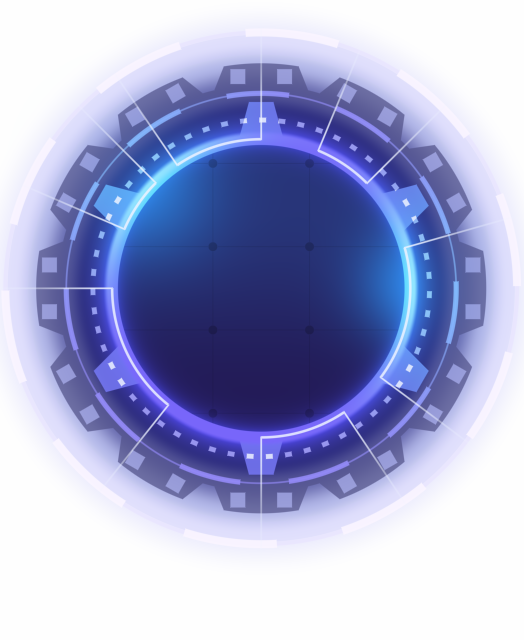
This background is drawn by a WebGL 1 fragment shader. Its source:

```glsl
precision highp float;
uniform vec2 u_resolution;

float px; // edge softness, in units of the disc radius

float fill(float d) { return 1.0 - smoothstep(-px, px, d); }

float glow(vec2 p, vec2 centre, float size) {
  vec2 d = (p - centre) / size;
  return exp(-dot(d, d));
}

// Folds the plane into equal sectors; y points outward
vec2 sector(vec2 p, float count, float offset) {
  float width = 6.2831853 / count;
  float a = atan(p.x, p.y) - radians(offset);
  a = mod(a + 0.5 * width, width) - 0.5 * width;
  return length(p) * vec2(sin(a), cos(a));
}

float box(vec2 p, vec2 halfSize) {
  vec2 d = abs(p) - halfSize;
  return max(d.x, d.y);
}

float ring(float r, float radius, float halfWidth) {
  return fill(abs(r - radius) - halfWidth);
}

// Evenly spaced dashes on a circle; angles in degrees
float dashes(vec2 p, float count, float offset, float span, float radius, float halfWidth) {
  vec2 q = sector(p, count, offset);
  float along = (abs(atan(q.x, q.y)) - radians(span)) * radius;
  return fill(max(along, abs(length(q) - radius) - halfWidth));
}

// Two spokes joined by an arc; clockwise degrees from the top
float bracket(vec2 p, float from, float to) {
  float middle = radians(0.5 * (from + to));
  float span = radians(0.5 * (to - from));
  float c = cos(middle), s = sin(middle);
  vec2 q = vec2(c * p.x - s * p.y, s * p.x + c * p.y);
  float r = length(q);
  float a = abs(atan(q.x, q.y)) - span;
  float spoke = fill(max(abs(a) * r - 0.006, 1.035 - r));
  spoke *= 0.25 + 0.75 * (1.0 - smoothstep(1.1, 1.85, r));
  spoke *= 1.0 - smoothstep(1.72, 1.95, r);
  return max(spoke, fill(max(a * r, abs(r - 1.04) - 0.009)));
}

void main() {
  px = 3.4 / u_resolution.y;
  vec2 p = (gl_FragCoord.xy - u_resolution * vec2(0.4985, 0.5495)) / u_resolution.y * 4.465;
  float r = length(p);
  vec2 dir = p / max(r, 0.001);

  // Cyan light from the upper left and the right
  float cyan = min(1.0, glow(dir, vec2(-0.74, 0.67), 0.62) + glow(dir, vec2(1.0, 0.03), 0.58));
  vec3 tint = mix(vec3(0.40, 0.36, 0.95), vec3(0.28, 0.72, 1.0), cyan);

  // Halo fading to white
  vec3 color = mix(vec3(0.16, 0.16, 0.43), vec3(0.40, 0.41, 0.67), smoothstep(1.22, 1.43, r));
  color = mix(color, vec3(0.70, 0.72, 0.91), smoothstep(1.38, 1.58, r));
  color = mix(color, vec3(0.90, 0.90, 0.99), smoothstep(1.55, 1.72, r));
  color = mix(color, vec3(0.995), smoothstep(1.66, 2.02, r));
  color = mix(color, vec3(0.80, 0.79, 0.98), 0.3 * ring(r, 1.70, 0.07));

  // Toothed wheel with pairs of square windows
  vec2 tooth = sector(p, 12.0, 0.0);
  float flank = (abs(tooth.x) - 0.30 + 0.4 * (tooth.y - 1.45)) * 0.93;
  float gear = fill(min(r - 1.42, max(r - 1.57, flank)));
  float fade = smoothstep(1.24, 1.42, r);
  color = mix(color, vec3(0.32, 0.32, 0.53), gear * fade * 0.72);
  float window = fill(box(vec2(abs(tooth.x) - 0.163, tooth.y - 1.477), vec2(0.052)));
  color = mix(color, vec3(0.67, 0.69, 0.93), window * 0.75);

  // Light spilling out of the bright ring
  float spill = exp(-max(r - 1.08, 0.0) * mix(11.0, 6.5, cyan));
  color = mix(color, tint * vec3(0.8, 0.8, 1.0), spill * 0.9);

  // Middle circle and outer circle with their dashes
  vec3 pale = mix(tint, vec3(0.80, 0.76, 1.0), 0.45);
  color = mix(color, pale, 0.65 * ring(r, 1.36, 0.006));
  color = mix(color, pale, 0.9 * dashes(p, 11.0, -1.0, 9.2, 1.36, 0.018));
  color = mix(color, vec3(0.91, 0.89, 1.0), 0.7 * ring(r, 1.785, 0.014));
  color = mix(color, vec3(0.98, 0.96, 1.0), 0.9 * dashes(p, 10.0, 7.0, 10.5, 1.785, 0.028));

  // Six lugs and the ring of small squares
  vec2 lug = sector(p, 6.0, 0.0);
  float lugShape = max(abs(lug.y - 1.18) - 0.12, abs(lug.x) - 0.145 + 0.27 * (lug.y - 1.08));
  float lugMask = fill(lugShape);
  color = mix(color, mix(tint, vec3(0.62, 0.72, 1.0), 0.3), lugMask * 0.85);
  float beads = fill(box(sector(p, 55.0, 0.5) - vec2(0.0, 1.174), vec2(0.024, 0.017)));
  color = mix(color, mix(tint, vec3(0.93, 0.95, 1.0), 0.45 + 0.5 * lugMask), beads * 0.9);

  // Bright ring
  vec3 rim = mix(vec3(0.47, 0.40, 0.98), vec3(0.38, 0.86, 1.0), cyan);
  rim = mix(rim, vec3(0.85, 0.96, 1.0), 0.4 * smoothstep(1.0, 1.06, r) * cyan);
  color = mix(color, rim, 1.0 - smoothstep(1.065, 1.105, r));

  // Dark disc with edge light
  vec3 disc = mix(vec3(0.135, 0.105, 0.34), vec3(0.155, 0.205, 0.47), smoothstep(-0.8, 0.6, p.y));
  disc = mix(disc, vec3(0.17, 0.50, 0.86), 0.85 * glow(p, vec2(-0.82, 0.70), 0.48));
  disc = mix(disc, vec3(0.18, 0.54, 0.92), 0.85 * glow(p, vec2(1.08, 0.03), 0.40));
  disc = mix(disc, tint * vec3(0.7, 0.75, 0.95), 0.65 * exp((r - 1.0) * 16.0));

  // Faint grid with round nodes
  vec2 pitch = vec2(0.674, 0.581);
  vec2 cell = mod(p, pitch) - 0.5 * pitch;
  float lines = fill(min(abs(cell.x), abs(cell.y)) - 0.003);
  float nodes = fill(length(cell) - 0.031);
  disc *= 1.0 - max(0.10 * lines, 0.20 * nodes);
  color = mix(color, disc, fill(r - 1.0));

  // White brackets with spokes
  float wires = max(bracket(p, -34.3, 0.0), bracket(p, 22.5, 45.2));
  wires = max(wires, max(bracket(p, 74.2, 126.7), bracket(p, 146.2, 180.0)));
  wires = max(wires, max(bracket(p, 218.5, 270.0), bracket(p, 293.4, 315.0)));
  color = mix(color, vec3(0.93, 0.95, 1.0), wires * 0.85);

  gl_FragColor = vec4(color, 1.0);
}
```
